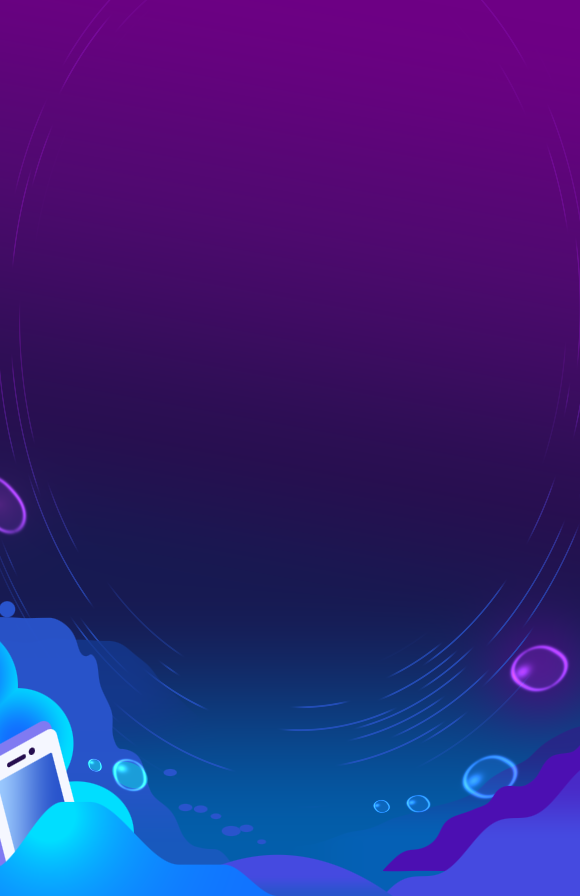
A WebGL 2 fragment shader for this background:

```glsl
#version 300 es
precision highp float;
// A violet night sky sinking into a blue sea, ringed by thin light trails.
// Waves are filled height curves, trails are dashes on elliptic rings, and
// bubbles and a tilted handset are distance shapes layered back to front.
uniform vec2 u_resolution;
out vec4 outColor;

const vec3 MAGENTA = vec3(.43, 0, .52);
const vec3 PLUM = vec3(.30, .04, .43);
const vec3 NIGHT = vec3(.15, .06, .31);
const vec3 NAVY = vec3(.09, .10, .32);
const vec3 OCEAN = vec3(.01, .37, .67);
const vec3 SPLASH = vec3(.16, .33, .80);
const vec3 VIOLET = vec3(.30, .06, .70);
const vec3 INDIGO = vec3(.27, .29, .88);
const vec3 AZURE = vec3(.07, .43, 1);
const vec3 CYAN = vec3(0, .87, 1);
const vec3 PINK = vec3(.72, .25, .90);
const vec3 PALE = vec3(.3, .5, .92);
const vec2 RING_CENTRE = vec2(.33, .65);
const vec2 RING_RADII = vec2(.31, .43);
const float RING_STEP = .026;
const float DASHES = 13.;

float ramp(float a, float b, float x) { return smoothstep(a, b, x); }

float hash(vec2 p) { return fract(sin(dot(p, vec2(127.1, 311.7))) * 4375.85); }

float noise(vec2 p) {
  vec2 i = floor(p), f = fract(p);
  f = f * f * (3. - 2. * f);
  return mix(mix(hash(i), hash(i + vec2(1, 0)), f.x),
             mix(hash(i + vec2(0, 1)), hash(i + 1.), f.x), f.y);
}

// Antialiased coverage; positive distance lies inside
float cover(float d) { return clamp(d / max(fwidth(d), 1e-5) + .5, 0., 1.); }

void paint(inout vec3 c, vec3 tint, float d) { c = mix(c, tint, cover(d)); }

float box(vec2 p, vec2 size, float r) {
  vec2 q = abs(p) - size + r;
  return r - length(max(q, 0.)) - min(max(q.x, q.y), 0.);
}

vec3 sky(vec2 p) {
  float s = p.y + .18 * (p.x - .32);
  vec3 c = mix(OCEAN, NAVY, ramp(.05, .35, p.y));
  c = mix(c, NIGHT, ramp(.32, .50, s));
  c = mix(c, PLUM, ramp(.44, .78, s));
  return mix(c, MAGENTA, ramp(.68, 1.04, s));
}

// Broken strokes following concentric ellipses
float trails(vec2 p) {
  vec2 q = (p - RING_CENTRE) / RING_RADII;
  float r = length(q), row = floor(r / RING_STEP);
  float cell = (atan(q.y, q.x) / 6.28318 + .5) * DASHES + hash(vec2(row, 3));
  vec2 id = vec2(row, mod(floor(cell), DASHES));
  float f = fract(cell), len = .2 + .7 * hash(id + 7.);
  float along = ramp(0., .15, f) * (1. - ramp(len - .12, len, f));
  float off = abs(r - (row + .3 + .4 * hash(id + 2.) + .25 * (f - .5)) * RING_STEP);
  float line = 1. - ramp(.001, .001 + 2.5 / u_resolution.y, off);
  float outer = mix(1.30, 1.12, ramp(.3, .7, p.y));
  float band = ramp(.94, 1.02, r) * (1. - ramp(outer - .1, outer, r));
  return line * along * band * step(.52, hash(id));
}

// Thin uneven rim with a glint on the upper left
float bubble(vec2 d, vec2 radii, float angle) {
  float c = cos(angle), s = sin(angle);
  vec2 q = vec2(c * d.x + s * d.y, c * d.y - s * d.x) / radii;
  float l = length(q) + .16 * sin(2. * atan(q.y, q.x) + 1.);
  float rim = exp(-pow((l - 1.) * 11., 2.)) * (.35 + .5 * abs(q.x));
  vec2 g = q - vec2(-.55, .35);
  return rim + .6 * exp(-12. * dot(g, g)) + .1 * (1. - ramp(.8, 1., l));
}

// Skewed axes: x along the top edge, y down the right side
void handset(inout vec3 c, vec2 p) {
  vec2 d = p - vec2(.061, .190);
  vec2 q = vec2(d.x * 1.006 + d.y * .26, d.x * -.498 - d.y * .902);
  q.y += d.x * .996;
  paint(c, vec3(.50, .48, .95), box(q - vec2(-.053, .088), vec2(.049, .1), .012));
  paint(c, vec3(.96, .97, 1), box(q - vec2(-.047, .1), vec2(.047, .1), .01));
  vec3 glass = mix(vec3(.62, .8, 1), SPLASH, ramp(-.08, .01, q.x + .3 * q.y));
  paint(c, glass, box(q - vec2(-.046, .125), vec2(.035, .1), .002));
  paint(c, NIGHT, box(q - vec2(-.053, .014), vec2(.012, .0025), .0025));
  paint(c, NIGHT, .0038 - length(q - vec2(-.033, .013)));
}

void main() {
  vec2 p = gl_FragCoord.xy / u_resolution.y;
  float x = p.x, y = p.y, wob = noise(p * 34.) - .5;
  vec3 c = sky(p);

  // Glows and light trails
  vec2 right = p - vec2(.602, .254), left = p - vec2(0, .437);
  c = mix(c, vec3(.32, .04, .5), .65 * exp(-dot(right, right) * 260.));
  c = mix(c, PINK * .6, .4 * exp(-length(left) * 45.));
  vec3 trailTint = mix(SPLASH, vec3(.55, .08, .75), ramp(.3, .65, y));
  c = mix(c, trailTint, trails(p) * mix(.75, .4, ramp(.25, .5, y)));

  // Left splashes and their scattered drops
  float far = .285 - .1 * ramp(.12, .25, x) + .01 * wob - y;
  c = mix(c, vec3(.08, .22, .56), cover(far) * ramp(.14, .23, y) * (1. - ramp(.14, .25, x)) * .8);
  float near = .315 - .045 * ramp(.055, .1, x) - .1 * ramp(.1, .135, x)
             - .11 * ramp(.13, .22, x) - .07 * ramp(.24, .29, x) + .035 * wob - y;
  c = mix(c, SPLASH, cover(near) * mix(.55, .95, ramp(.05, .15, y)));
  for (float i = 0.; i < 7.; i++) {
    vec2 at = vec2(.19 + .017 * i, .126 - .067 * sqrt(i / 6.) + .012 * hash(vec2(i, 5)));
    paint(c, SPLASH, .003 + .005 * hash(vec2(i, 1)) - length((p - at) * vec2(.7, 1.3)));
  }
  paint(c, SPLASH, .009 - length(p - vec2(.008, .32)));

  // Right swell, bubbles and violet crest
  float back = .05 + .045 * ramp(.3, .5, x) + .1 * ramp(.46, .68, x) + .01 * wob - y;
  vec3 backTint = mix(vec3(.02, .38, .72), vec3(.17, .13, .53), ramp(.06, .17, y));
  c = mix(c, backTint, cover(back) * ramp(.31, .42, x) * .8);
  c += PINK * (bubble(right, vec2(.032, .021), .6) + bubble(left, vec2(.024, .03), .5));
  c += PALE * bubble(p - vec2(.547, .133), vec2(.031, .019), .6);
  c += PALE * bubble(p - vec2(.467, .103), vec2(.013, .008), .2);
  c += PALE * bubble(p - vec2(.426, .1), vec2(.009, .006), .2);
  float crest = .004 + .04 * ramp(.4, .46, x) + .53 * pow(max(x - .42, 0.), 1.) * ramp(.3, .6, x) + .02 * wob - y;
  paint(c, VIOLET, min(crest, y - .025 - .01 * wob));

  // Front indigo waves
  float slope = .012 + .62 * (x - .455) + .01 * sin(x * 60.) - y;
  paint(c, mix(INDIGO, VIOLET, .55 * ramp(.06, .13, y)), slope);
  paint(c, mix(SPLASH, INDIGO, ramp(0., .025, y)), .046 - 2.8 * (x - .31) * (x - .31) - y);

  // Cyan foam, handset, then the foremost hill
  float foam = max(.07 - length(p - vec2(-.05, .235)), .062 - length(p - vec2(.02, .17)));
  paint(c, mix(CYAN, AZURE, ramp(0., .055, foam + .2 * (y - .17))), foam);
  paint(c, CYAN, .058 - length((p - vec2(.085, .07)) * vec2(.9, 1)));
  handset(c, p);
  float hill = .03 + .075 * ramp(-.01, .07, x) - .07 * ramp(.1, .2, x) - .035 * ramp(.25, .31, x) - y;
  float lit = 1.5 * exp(-14. * length(p - vec2(.055, .09)));
  paint(c, mix(AZURE, CYAN, min(lit, 1.)), hill);

  // Teal bubbles beside the foam
  for (float i = 0.; i < 2.; i++) {
    vec2 d = p - mix(vec2(.145, .135), vec2(.106, .146), i), size = vec2(.02, .014) * (1. - .6 * i);
    c = mix(c, vec3(.05, .62, .78), .75 * cover(1. - length((d + vec2(0, .25 * d.x)) / size)));
    c += vec3(.3, .7, .7) * bubble(d, size, -.25);
  }
  outColor = vec4(clamp(c, 0., 1.), 1);
}
```
